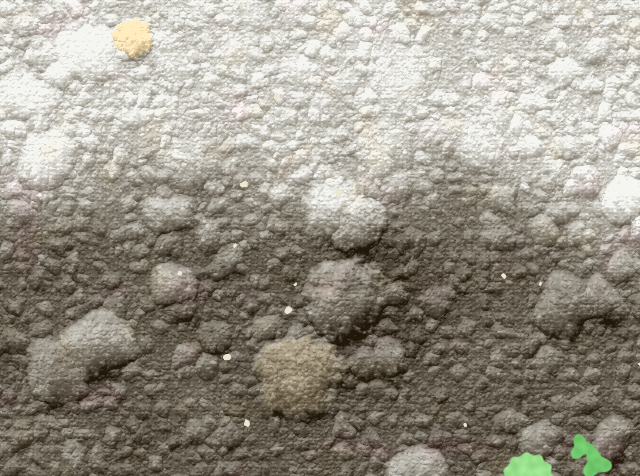
Give the GLSL for this texture, as a Shadertoy shader.

```glsl
// A crumbling bank of dry soil: pale grit above, dark damp clods below.
// Layered stone domes form a height field that is lit and shadowed from above,
// then coloured by tone; pale chips and a few green leaves lie on top.

const vec3 DARK_SOIL  = vec3(0.26, 0.23, 0.18);
const vec3 PALE_DUST  = vec3(0.91, 0.91, 0.89);
const vec3 OCHRE      = vec3(1.05, 0.96, 0.79);
const vec3 CHIP_CREAM = vec3(0.93, 0.90, 0.82);
const vec3 LEAF_GREEN = vec3(0.60, 0.88, 0.55);
const vec3 CLOVER     = vec3(0.44, 0.78, 0.42);
const vec2 TO_LIGHT   = vec2(-0.24, 0.97);

// Centre and radius of the large lumps
const vec3 UPPER_LUMP  = vec3(0.745, 0.53, 0.066);
const vec3 MIDDLE_LUMP = vec3(0.723, 0.37, 0.092);
const vec3 LOWER_LUMP  = vec3(0.630, 0.21, 0.098);
const vec3 OCHRE_STONE = vec3(0.280, 0.92, 0.045);

vec2 hash2(vec2 p) {
    vec3 q = fract(p.xyx * vec3(0.1031, 0.1030, 0.0973));
    q += dot(q, q.yzx + 33.33);
    return fract((q.xx + q.yz) * q.zy);
}

float gradientDot(vec2 cell, vec2 offset) {
    float angle = 6.2832 * hash2(cell).x;
    return dot(vec2(cos(angle), sin(angle)), offset);
}

float gradientNoise(vec2 p) {
    vec2 i = floor(p), f = p - i, e = vec2(0, 1);
    vec2 u = f * f * f * (f * (f * 6.0 - 15.0) + 10.0);
    return 1.4 * mix(
        mix(gradientDot(i, f), gradientDot(i + e.yx, f - e.yx), u.x),
        mix(gradientDot(i + e, f - e), gradientDot(i + 1.0, f - 1.0), u.x), u.y);
}

vec2 noise2(vec2 p) {
    return vec2(gradientNoise(p), gradientNoise(p + 47.3));
}

// Scattered rounded stones: x = height, y = tone offset of the top stone
vec2 rubble(vec2 p, float scale, float density, float size, float seed) {
    vec2 q = p * scale, cell = floor(q), best = vec2(0.0);
    for (int j = -1; j <= 1; j++)
    for (int i = -1; i <= 1; i++) {
        vec2 id = cell + vec2(i, j);
        vec2 place = hash2(id + seed * 17.0), kind = hash2(id + seed * 31.0 + 5.0);
        if (kind.x > density) continue;
        vec2 v = q - id - 0.15 - 0.7 * place;
        float a = 6.2832 * kind.y;
        v = mat2(cos(a), sin(a), -sin(a), cos(a)) * v * vec2(0.9, 1.12);
        float d = mix(length(v), 1.1 * max(abs(v.x), abs(v.y)), 0.45);
        float r = size * mix(0.28, 0.62, fract(place.x * 7.0 + kind.y));
        float dome = max(1.0 - d * d / (r * r), 0.0);
        float h = 0.8 * r * dome / scale;
        if (h > best.x) best = vec2(h, (place.y - 0.5) * smoothstep(0.0, 0.3, dome));
    }
    return best;
}

// Height of one rough lump
float lump(vec2 p, vec3 shape) {
    vec2 v = (p - shape.xy) / shape.z;
    float d = length(v) + 0.20 * gradientNoise(v * 1.6 + shape.xy * 90.0)
            + 0.10 * gradientNoise(v * 4.0) + 0.05 * gradientNoise(v * 9.0);
    return 0.9 * shape.z * max(1.0 - d * d, 0.0);
}

// Whole bank: x = height, y = tone offset, z = cover by clods and lumps
vec3 terrain(vec2 p) {
    vec2 q = p + 0.010 * noise2(p * 14.0) + 0.003 * noise2(p * 60.0);
    float calm = smoothstep(0.5, 0.75, p.y) * (1.0 - smoothstep(0.25, 0.6, abs(p.x - 0.7)));
    float coarse = 1.0 - 0.6 * calm;
    vec2 clods = rubble(q, 6.5, 0.36, 0.85, 1.0) * coarse * mix(1.0, 0.55, smoothstep(0.5, 0.75, p.y));
    vec2 medium = rubble(q, 15.0, 0.42, 0.9, 2.0) * coarse;
    vec2 small = rubble(q, 31.0, 0.75, 0.95, 3.0);
    vec2 grit = 0.75 * rubble(q, 66.0, 0.85, 1.0, 4.0) + 0.8 * rubble(p, 125.0, 0.85, 1.0, 5.0);
    float ground = max(medium.x, small.x + 0.3 * medium.x);
    float lumps = max(max(lump(p, UPPER_LUMP), lump(p, MIDDLE_LUMP)),
                      max(lump(p, LOWER_LUMP) * 0.7, lump(p, OCHRE_STONE)));
    float large = max(clods.x, lumps) + 0.3 * ground;
    float cover = smoothstep(0.0, 0.012, large - ground);
    return vec3(max(ground, large) + grit.x, medium.y + small.y + grit.y + clods.y, cover);
}

// Damp bottom to dusty top along a wavering border
float bankTone(vec2 p) {
    float border = 0.61 - 0.10 * smoothstep(0.9, 1.35, p.x) + 0.05 * gradientNoise(p * 4.0);
    float tone = mix(0.30, 0.96, smoothstep(-0.19, 0.17, p.y - border));
    vec2 hollow = (p - vec2(0.84, 0.38)) / vec2(0.10, 0.17);
    return tone - 0.15 * exp(-dot(hollow, hollow)) + 0.08 * gradientNoise(p * 6.0 + 20.0);
}

// Limits a slope softly to the range -1 to 1
float soften(float slope) {
    return slope * inversesqrt(1.0 + slope * slope);
}

// Coverage of a leaf with rounded lobes
float leaf(vec2 p, vec2 centre, float radius, float lobes, float depth, float edge) {
    vec2 v = p - centre;
    float rim = radius * (1.0 - depth + depth * cos(lobes * atan(v.y, v.x) + 0.6));
    return 1.0 - smoothstep(-edge, edge, length(v) - rim);
}

void mainImage(out vec4 fragColor, in vec2 fragCoord) {
    vec2 p = fragCoord / iResolution.y;
    float edge = 1.2 / iResolution.y, stride = 0.0022;

    // Light on fine and broad slopes, cast shadow and cavities
    vec3 land = terrain(p);
    float slope = (land.x - terrain(p + stride * TO_LIGHT).x) / stride;
    float nearRise = terrain(p + 0.012 * TO_LIGHT).x - land.x;
    float farRise = terrain(p + 0.035 * TO_LIGHT).x - land.x;
    float shadow = clamp(25.0 * max(nearRise - 0.006, 0.0) + 18.0 * max(farRise - 0.014, 0.0), 0.0, 1.0);
    float tone = bankTone(p) + 0.21 * soften(slope) - 0.09 * soften(nearRise / 0.012) - 0.30 * shadow;
    tone += clamp(6.0 * (land.x - 0.017), -0.11, 0.07) + 0.18 * land.y + 0.07 * land.z;
    tone += 0.08 * gradientNoise(p * 150.0);
    tone = clamp(tone, -0.2, 1.08);

    // Soil colour with faint ochre and rosy stains
    vec3 colour = mix(DARK_SOIL, PALE_DUST, tone) - vec3(0.02, 0.05, 0.10) * max(tone * (1.0 - tone), 0.0);
    float stain = 0.2 * smoothstep(0.2, 0.7, gradientNoise(p * 11.0 + 8.0));
    stain = max(stain, 0.5 * smoothstep(0.01, 0.04, lump(p, LOWER_LUMP)));
    stain = max(stain, smoothstep(0.004, 0.015, lump(p, OCHRE_STONE)));
    colour *= mix(vec3(1.0), OCHRE, stain);
    colour += vec3(0.02, -0.005, 0.01) * smoothstep(0.25, 0.7, gradientNoise(p * 9.0 + 60.0));

    // Pale chips
    float chips = 11.0 * rubble(p + 0.002 * noise2(p * 90.0), 11.0, 0.09, 0.15, 9.0).x;
    colour = mix(colour, CHIP_CREAM, smoothstep(0.0, 0.03, chips));

    // Leaves at the lower right
    float veins = 0.07 * gradientNoise(p * 55.0);
    colour = mix(colour, LEAF_GREEN + veins, leaf(p, vec2(1.11, -0.005), 0.055, 11.0, 0.05, edge));
    colour = mix(colour, CLOVER + veins, leaf(p, vec2(1.222, 0.060), 0.029, 3.0, 0.22, edge));
    colour = mix(colour, CLOVER + veins, leaf(p, vec2(1.252, 0.026), 0.034, 3.0, 0.22, edge));
    fragColor = vec4(clamp(colour, 0.0, 1.0), 1.0);
}
```
